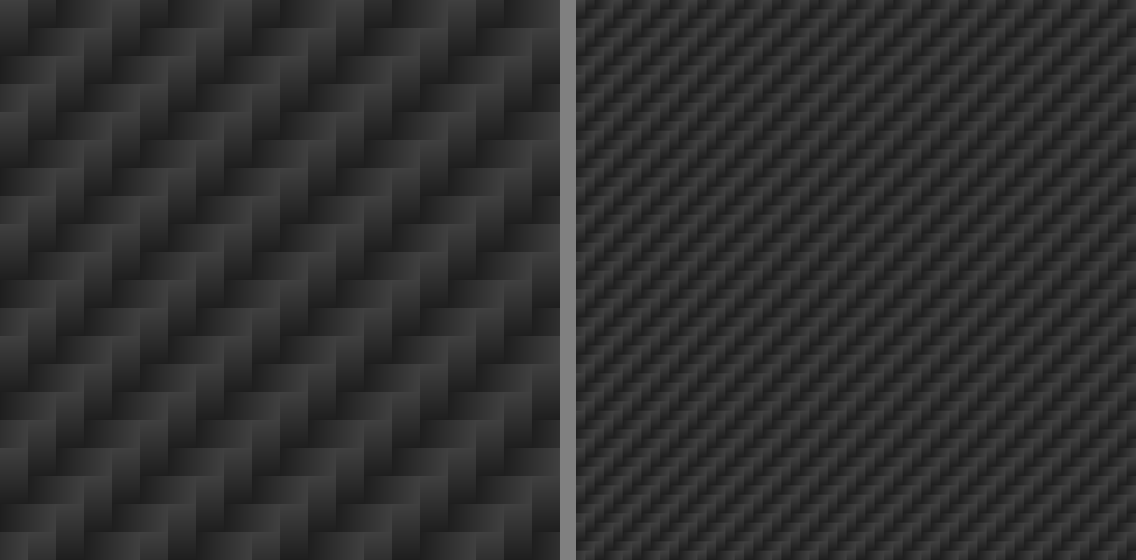
Left: one tile. Right: repeated 3 by 3.
This pattern is drawn by a Shadertoy shader. Its source:

```glsl
// Dark carbon-fibre twill: two-cell strips, across and down, stepping along diagonals.

const float REPEATS = 5.0;          // weave repeats per canvas side
const float CELLS = 4.0;            // cells per repeat
const float STRIP_LENGTH = 2.0;     // strip length in cells
const vec3 SHADE_DARK = vec3(0.118);
const vec3 SHADE_LIGHT = vec3(0.251);
const int SAMPLES = 4;              // antialiasing samples per axis

// Colour of the weave at uv in 0..1, rows counted from the top.
vec3 weave(vec2 uv) {
    vec2 grid = vec2(uv.x, 1.0 - uv.y) * REPEATS * CELLS;
    vec2 cell = floor(grid);
    vec2 local = grid - cell;

    // Steps 0 and 1 are the halves of a vertical strip, 2 and 3 of a horizontal one.
    float diagonalStep = mod(cell.x + cell.y, CELLS);
    bool isVertical = diagonalStep < STRIP_LENGTH;

    // Vertical strips fade downwards, horizontal ones brighten to the right.
    float light = isVertical
        ? 1.0 - (diagonalStep + local.y) / STRIP_LENGTH
        : (diagonalStep - STRIP_LENGTH + local.x) / STRIP_LENGTH;
    return mix(SHADE_DARK, SHADE_LIGHT, light);
}

void mainImage(out vec4 fragColor, in vec2 fragCoord) {
    // Average a grid of samples across the pixel to smooth strip edges.
    vec3 color = vec3(0.0);
    for (int j = 0; j < SAMPLES; j++) {
        for (int i = 0; i < SAMPLES; i++) {
            vec2 offset = (vec2(i, j) + 0.5) / float(SAMPLES) - 0.5;
            color += weave((fragCoord + offset) / iResolution.xy);
        }
    }
    fragColor = vec4(color / float(SAMPLES * SAMPLES), 1.0);
}
```
